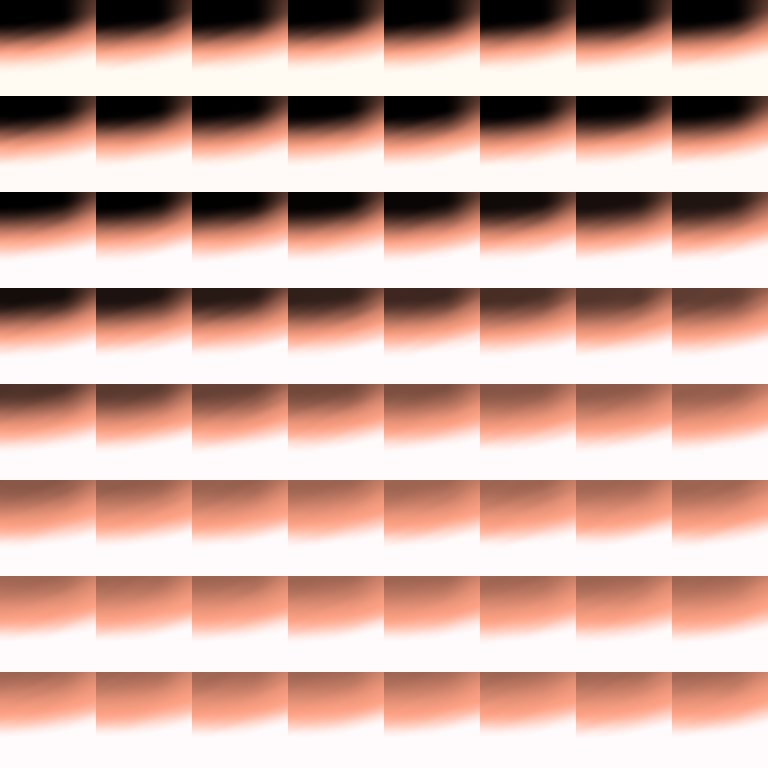
A Shadertoy shader for this pattern:

```glsl
float hash(vec2 p) {
    p = fract(p * vec2(0.1031, 0.1137));
    p += dot(p, p.yx + 33.33);
    return fract((p.x + p.y) * p.x * 97.3);
}

float valueNoise(vec2 p) {
    vec2 i = floor(p), f = fract(p);
    f = f * f * (3.0 - 2.0 * f);
    return mix(mix(hash(i), hash(i + vec2(1, 0)), f.x),
               mix(hash(i + vec2(0, 1)), hash(i + vec2(1, 1)), f.x), f.y);
}

// uv runs right and down from the top left corner of the canvas
vec3 tileColor(vec2 uv) {
    vec2 grid = uv * 8.0;
    vec2 cell = clamp(floor(grid), 0.0, 7.0);
    vec2 p = grid - cell;
    float down = cell.y / 7.0;

    // Height within the tile, bent upward on the right, with faint streaks
    float streak = valueNoise(vec2(p.x * 4.0 + p.y * 3.0, p.y * 13.0 + p.x * 5.0) + cell * 17.0);
    float h = p.y + 0.14 * p.x * p.x + 0.02 * (streak - 0.5);
    h += 0.016 * (hash(cell + 3.0) - 0.5);

    // Shadow lifts from black to brown down the rows, sooner on the right
    float floorLight = 0.62 * smoothstep(2.2, 5.8, cell.y + 0.18 * cell.x);
    floorLight += 0.015 * (streak - 0.5) * smoothstep(0.0, 0.3, floorLight);

    // Light rising from below and from the right side
    float below = smoothstep(mix(0.22, -0.02, down), mix(0.58, 0.5, down), h);
    float side = (0.35 + 0.5 * p.y) * smoothstep(0.62, 1.06, p.x);
    float light = mix(floorLight, 1.0, 1.0 - (1.0 - below) * (1.0 - side));

    // Peach saturates into white near the bottom
    float glow = smoothstep(mix(0.5, 0.42, down), mix(0.77, 0.71, down), h);
    vec3 peach = vec3(1.0, 0.635, 0.52) * max(light, 0.0);
    vec3 white = mix(vec3(1.0, 0.98, 0.95), vec3(1.0, 0.985, 0.99), smoothstep(0.0, 0.3, down));
    return mix(peach, white, glow);
}

void mainImage(out vec4 fragColor, in vec2 fragCoord) {
    // Four samples per pixel smooth the tile borders
    vec3 sum = vec3(0.0);
    for (int i = 0; i < 4; i++) {
        vec2 offset = vec2(i & 1, i >> 1) * 0.5 - 0.25;
        vec2 uv = (fragCoord + offset) / iResolution.xy;
        sum += tileColor(vec2(uv.x, 1.0 - uv.y));
    }
    fragColor = vec4(sum / 4.0, 1.0);
}
```
